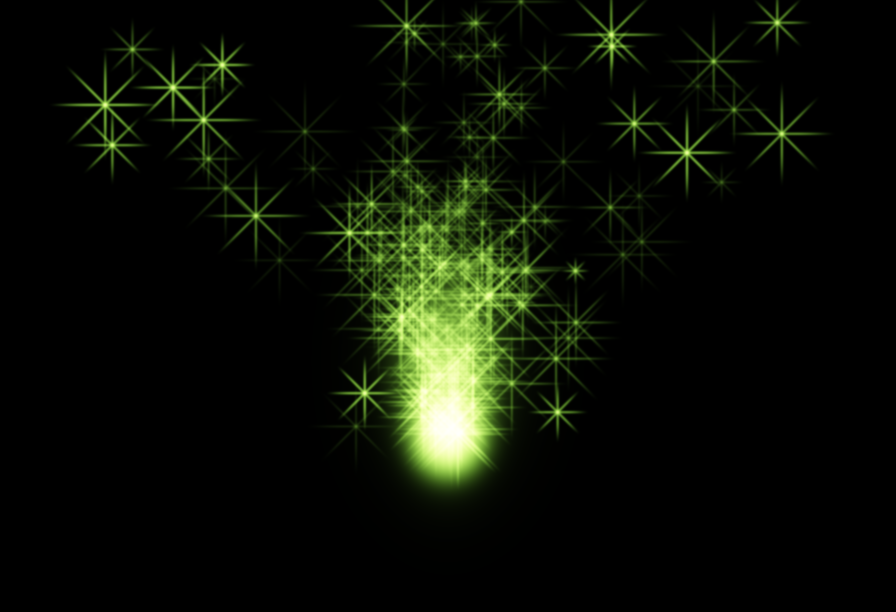
Write a Shadertoy shader that draws this background.

```glsl
// Draws a fountain of glowing green eight-rayed sparks rising from a white-hot core on black.

const vec2 EMITTER = vec2(0.0, 0.29);           // x from the centre, y from the bottom, in heights
const vec3 ABSORPTION = vec3(0.57, 1.0, 0.23);  // green first, then yellow, then white
const float RAY_WIDTH = 0.0024;
const int CORE_SPARKS = 150;
const int COLUMN_SPARKS = 34;
const int FLYING_SPARKS = 52;

// Three random values in 0..1 from one seed
vec3 hash31(float seed) {
    vec3 p = fract(vec3(seed) * vec3(0.1031, 0.1030, 0.0973));
    p += dot(p, p.yzx + 33.33);
    return fract((p.xxy + p.yzz) * p.zyx);
}

float gaussian(vec2 offset, vec2 radius) {
    vec2 q = offset / radius;
    return exp(-dot(q, q));
}

// Horizontal and vertical rays that fade towards their tips
float crossRays(vec2 offset, float size, float width) {
    vec2 a = abs(offset);
    vec2 fade = 1.0 - smoothstep(vec2(0.25), vec2(1.0), a / size);
    vec2 thin = exp(-a * a / (width * width));
    return fade.x * thin.y + fade.y * thin.x;
}

// Upright cross, diagonal cross and a small hot centre
float spark(vec2 offset, float size, float width) {
    if (max(abs(offset.x), abs(offset.y)) > size) return 0.0;
    vec2 diagonal = vec2(offset.x + offset.y, offset.y - offset.x) * 0.7071;
    return crossRays(offset, size, width)
         + crossRays(diagonal, size, width)
         + gaussian(offset, vec2(width * 2.0));
}

// Dense young sparks: a narrow plume that widens and dims with age
float corePlume(vec2 p) {
    float light = 0.0;
    for (int i = 0; i < CORE_SPARKS; i++) {
        float id = float(i);
        vec3 h = hash31(id + 11.0);
        vec3 k = hash31(id + 407.0);
        float age = (id + h.x) / float(CORE_SPARKS);
        float spread = 0.02 + 0.19 * age;
        vec2 centre = EMITTER + vec2((h.y + h.z - 1.0) * spread,
                                     0.36 * pow(age, 1.35) + 0.05 * (k.x - 0.5) * age);
        float size = mix(0.03, 0.105, k.y);
        float strength = mix(0.65, 0.3, age) * mix(0.4, 1.2, k.z);
        light += strength * spark(p - centre, size, RAY_WIDTH);
    }
    return light;
}

// Dim fading sparks straight above the plume
float fadingColumn(vec2 p) {
    float light = 0.0;
    for (int i = 0; i < COLUMN_SPARKS; i++) {
        vec3 h = hash31(float(i) + 823.0);
        vec3 k = hash31(float(i) + 951.0);
        vec2 centre = vec2(0.02 + (h.x + h.y - 1.0) * 0.13, mix(0.62, 1.0, h.z));
        light += mix(0.06, 0.25, k.x) * spark(p - centre, mix(0.03, 0.09, k.y), RAY_WIDTH);
    }
    return light;
}

// Lone sparks thrown left and right in a fan that opens upwards
float flyingFan(vec2 p) {
    float light = 0.0;
    for (int i = 0; i < FLYING_SPARKS; i++) {
        float id = float(i);
        vec3 h = hash31(id + 1303.0);
        vec3 k = hash31(id + 1511.0);
        float rise = pow((id + h.x) / float(FLYING_SPARKS), 0.75);
        float side = mod(id, 2.0) * 2.0 - 1.0;
        float reach = mix(0.21, 0.62, smoothstep(0.1, 0.9, rise));
        vec2 centre = vec2(side * reach * mix(0.1, 1.0, h.y), mix(0.28, 0.97, rise));
        float size = mix(0.02, 0.1, sqrt(h.z));
        float strength = mix(0.06, 0.95, k.x * k.x);
        light += strength * spark(p - centre, size, RAY_WIDTH);
    }
    return light;
}

// Soft light: white heart, teardrop body and faint halo
float coreGlow(vec2 p) {
    vec2 fromEmitter = p - EMITTER;
    float heart = 8.0 * gaussian(fromEmitter, vec2(0.04, 0.045));
    float body = 1.5 * gaussian(fromEmitter - vec2(0.0, 0.1), vec2(0.06, 0.11));
    float halo = 0.12 * gaussian(fromEmitter - vec2(0.0, 0.12), vec2(0.11, 0.17));
    return heart + body + halo;
}

void mainImage(out vec4 fragColor, in vec2 fragCoord) {
    vec2 p = (fragCoord - vec2(0.5 * iResolution.x, 0.0)) / iResolution.y;
    float light = corePlume(p) + fadingColumn(p) + flyingFan(p) + coreGlow(p);

    // Overlapping light saturates smoothly to white
    vec3 color = 1.0 - exp(-light * ABSORPTION);
    fragColor = vec4(color, 1.0);
}
```
